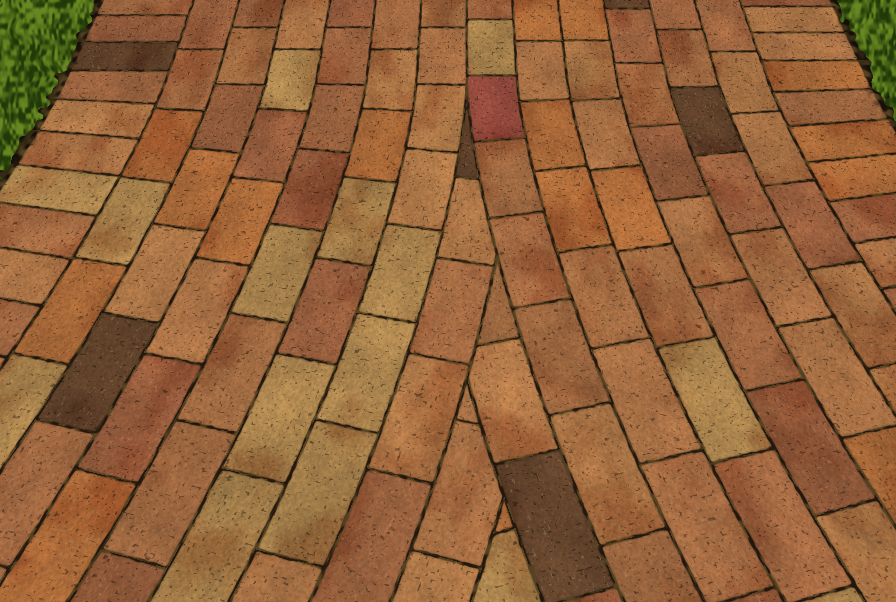
Reproduce this texture procedurally as a WebGL 1 fragment shader.

```glsl
precision highp float;
// Receding path of weathered clay bricks: two fans of curved courses meet at a seam, with grass at the far corners.
uniform vec2 u_resolution;

const float SEAM_X = 0.521;       // where the two fans meet
const float HORIZON = 0.871;      // height of the vanishing line above the canvas top
const float COURSE_WIDTH = 0.0583;
const float ROW_DEPTH = 13.63;
const float BEND_START = 0.091;
const float BORDER = 6.0;         // first course of the crosswise border
const float GRASS = 8.12;
const float JOINT = 0.023;        // half width of a joint, in course widths
const float ROUNDING = 0.055;

float hash(vec2 p) {
  vec3 q = fract(vec3(p.xyx) * 0.1031);
  q += dot(q, q.yzx + 33.33);
  return fract((q.x + q.y) * q.z);
}

float noise(vec2 p) {
  vec2 i = floor(p), f = fract(p);
  f = f * f * (3.0 - 2.0 * f);
  return mix(mix(hash(i), hash(i + vec2(1, 0)), f.x),
             mix(hash(i + vec2(0, 1)), hash(i + vec2(1, 1)), f.x), f.y);
}

float fbm(vec2 p) {
  float sum = 0.0, amp = 0.5;
  for (int i = 0; i < 4; i++) {
    sum += amp * noise(p);
    p = p * 2.03 + 17.1;
    amp *= 0.5;
  }
  return sum;
}

// Bond offset of a course: running bond, with a drifting bond on the outer right
float bondOffset(float course, float side) {
  if (course >= BORDER) return mix(0.7, 0.05, side);
  if (side > 0.5 && course > 1.5) return 1.68 - 0.4 * course;
  return mix(0.12, 0.27, side) + 0.6 * mod(course, 2.0);
}

// Fired clay: main range from red-brown to tan, with some odd bricks
vec3 clayColor(vec2 id) {
  float tone = hash(id + 3.7), kind = hash(id * 1.7 + 41.3);
  vec3 clay = mix(vec3(0.57, 0.35, 0.23), vec3(0.68, 0.47, 0.28), tone);
  if (kind < 0.05) clay = vec3(0.38, 0.26, 0.17);
  else if (kind < 0.10) clay = vec3(0.56, 0.28, 0.23);
  else if (kind < 0.20) clay = vec3(0.66, 0.51, 0.30);
  else if (kind < 0.32) clay = vec3(0.66, 0.41, 0.22);
  return clay * (0.96 + 0.08 * hash(id + 77.0));
}

// Burnt patches, grain, pits and pale scratches; q runs over the brick face
vec3 weather(vec3 clay, vec2 q, vec2 id) {
  vec2 g = q + id * 7.31;
  float patches = fbm(g * 1.8), grain = fbm(g * 30.0);
  clay *= 0.86 + 0.30 * patches;
  clay = mix(clay, clay * vec3(0.88, 0.78, 0.74),
             smoothstep(0.45, 0.75, fbm(g * 1.2 + 9.0)));
  clay *= 0.87 + 0.30 * grain;
  float pits = smoothstep(0.78, 0.98, noise(g * vec2(24.0, 40.0)));
  float flecks = smoothstep(0.82, 0.98, noise(g * vec2(38.0, 24.0) + 50.0));
  clay *= 1.0 - 0.38 * pits;
  return mix(clay, vec3(0.76, 0.62, 0.44), 0.3 * flecks);
}

// Fine upright blades over soft tufts
vec3 grassColor(vec2 p) {
  float sway = 0.006 * noise(p * 60.0);
  float blades = noise((p + vec2(sway, 0.0)) * vec2(330.0, 170.0));
  float tufts = noise(p * vec2(90.0, 70.0) + 5.0);
  float light = smoothstep(0.2, 0.8, 0.65 * blades + 0.35 * tufts);
  return mix(vec3(0.13, 0.22, 0.03), vec3(0.40, 0.53, 0.13), light);
}

void main() {
  vec2 p = vec2(gl_FragCoord.x, u_resolution.y - gl_FragCoord.y) / u_resolution.x;
  float s = p.y + HORIZON;
  float w = COURSE_WIDTH * s;

  // Course coordinates of the left and right fans
  float root = sqrt(max(p.y - BEND_START, 0.0));
  float bend = 0.396 * root * root * root;
  float left = (SEAM_X - p.x - bend) / w;
  float right = (p.x - SEAM_X - bend) / w;

  // The fans interleave at the seam, one course cutting the other
  float kl = floor(left), kr = floor(right);
  float side = kl >= kr ? 0.0 : 1.0;
  float t = mix(left, right, side);
  float cut = side < 0.5 ? kl + 1.0 - right : kr - left;
  float border = step(BORDER, t);
  float course = mix(floor(t), BORDER, border);
  float span = 1.0 + border;

  // Rows tilt with the bend; border bricks lie crosswise
  float across = t - course;
  float tilt = 0.33 * root * (across - 0.5 * span) * w;
  float row = ROW_DEPTH / (s + tilt) * span - bondOffset(course, side);
  float along = fract(row);
  vec2 id = vec2(course + 20.0 + 40.0 * side, floor(row));

  // Distance to the joints in course widths, with rounded corners
  float slope = 0.594 * root + t * COURSE_WIDTH;
  float sideGap = min(min(across, span - across), cut) * inversesqrt(1.0 + slope * slope);
  float rowLength = s / (ROW_DEPTH * COURSE_WIDTH) / span;
  float rowGap = min(along, 1.0 - along) * rowLength + 0.005;
  float gap = ROUNDING - length(max(ROUNDING - vec2(sideGap, rowGap), 0.0));
  vec2 face = vec2(across, along * rowLength);
  gap += 0.018 * (noise(face * 14.0 + id * 5.0) - 0.5);

  // Brick over mossy joint, slightly darker toward its worn edges
  float soft = 0.8 / (u_resolution.x * w);
  vec3 joint = mix(vec3(0.13, 0.09, 0.05), vec3(0.33, 0.26, 0.13),
                   smoothstep(0.35, 0.8, noise(face * 9.0 + id)));
  vec3 brick = weather(clayColor(id), face, id);
  brick *= 0.88 + 0.12 * smoothstep(0.02, 0.055, gap);
  vec3 color = mix(joint, brick, smoothstep(JOINT - soft, JOINT + soft, gap));

  // Grass creeps over the outer border
  float edge = t - GRASS + 0.3 * (noise(p * 130.0) - 0.5);
  color *= 1.0 - 0.4 * smoothstep(-0.2, 0.0, edge);
  color = mix(color, grassColor(p), smoothstep(-soft, soft, edge));
  gl_FragColor = vec4(color, 1.0);
}
```
